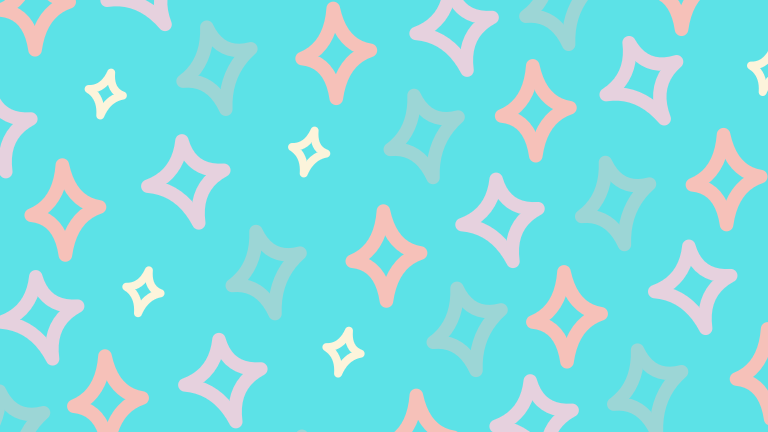
Reproduce this pattern procedurally as a Shadertoy shader.

```glsl
const vec3 AQUA  = vec3(0.36, 0.885, 0.905);
const vec3 SAGE  = vec3(0.61, 0.84, 0.84);
const vec3 CORAL = vec3(0.965, 0.757, 0.727);
const vec3 LILAC = vec3(0.90, 0.82, 0.87);
const vec3 CREAM = vec3(0.99, 0.955, 0.86);

const float SPACING = 0.271;
const float JITTER = 0.04;
const float REACH = 0.14;

vec2 hash22(vec2 p) {
    vec3 q = fract(p.xyx * vec3(0.1031, 0.1030, 0.0973));
    q += dot(q, q.yzx + 33.33);
    return fract((q.xx + q.yz) * q.zy);
}

mat2 rotation(float angle) {
    float c = cos(angle), s = sin(angle);
    return mat2(c, s, -s, c);
}

float segmentDistance(vec2 p, vec2 a, vec2 b) {
    vec2 ab = b - a;
    float t = clamp(dot(p - a, ab) / dot(ab, ab), 0.0, 1.0);
    return length(p - a - ab * t);
}

// Quadratic curve from a to b, pulled towards the star centre
float curveDistance(vec2 p, vec2 a, vec2 b, float bend) {
    const int STEPS = 10;
    vec2 control = (a + b) * bend;
    vec2 previous = a;
    float d = 1e3;
    for (int i = 1; i <= STEPS; i++) {
        float t = float(i) / float(STEPS);
        vec2 next = mix(mix(a, control, t), mix(control, b, t), t);
        d = min(d, segmentDistance(p, previous, next));
        previous = next;
    }
    return d;
}

// Hollow four-pointed star with a round stroke
float starDistance(vec2 p, vec2 top, vec2 right, vec2 bottom, vec2 left,
                   float bend, float stroke) {
    float d = curveDistance(p, top, right, bend);
    d = min(d, curveDistance(p, right, bottom, bend));
    d = min(d, curveDistance(p, bottom, left, bend));
    d = min(d, curveDistance(p, left, top, bend));
    return d - stroke;
}

// Colour in rgb, signed distance in a
vec4 starOfKind(vec2 p, int kind, float variant) {
    if (kind == 0)
        return vec4(SAGE, starDistance(p, vec2(-0.021, 0.095), vec2(0.081, 0.045),
            vec2(0.023, -0.095), vec2(-0.076, -0.030), 0.19, 0.0155));
    if (kind == 1)
        return vec4(CORAL, starDistance(p, vec2(-0.007, 0.104), vec2(0.079, 0.007),
            vec2(0.0, -0.104), vec2(-0.079, -0.012), 0.16, 0.0157));
    if (kind == 2) {
        // A few lilac stars lean the other way
        p = rotation(-0.23 * step(0.7, variant)) * p;
        return vec4(LILAC, starDistance(p, vec2(-0.007, 0.093), vec2(0.090, 0.025),
            vec2(0.032, -0.097), vec2(-0.086, -0.012), 0.17, 0.0155));
    }
    return vec4(CREAM, starDistance(p, vec2(0.013, 0.050), vec2(0.040, -0.003),
        vec2(-0.012, -0.049), vec2(-0.039, 0.012), 0.18, 0.0093));
}

// Cycle of eleven that keeps equal kinds from being neighbours
int kindOfCell(vec2 cell) {
    return int(mod(mod(cell.x + 6.0 * cell.y, 11.0), 4.0));
}

void mainImage(out vec4 fragColor, in vec2 fragCoord) {
    vec2 p = fragCoord / iResolution.y;
    float pixel = 1.0 / iResolution.y;

    // Tilted triangular lattice
    mat2 lattice = SPACING * mat2(0.978, 0.208, 0.309, 0.951);
    vec2 home = round(inverse(lattice) * p);

    vec3 color = AQUA;
    for (int y = -1; y <= 1; y++)
    for (int x = -1; x <= 1; x++) {
        vec2 cell = home + vec2(x, y);
        vec2 random = hash22(cell + 40.0);
        vec2 local = p - lattice * cell - (random - 0.5) * JITTER;
        if (length(local) > REACH) continue;

        vec4 star = starOfKind(local, kindOfCell(cell), fract(random.x * 17.0));
        color = mix(color, star.rgb, clamp(0.5 - star.a / pixel, 0.0, 1.0));
    }
    fragColor = vec4(color, 1.0);
}
```
